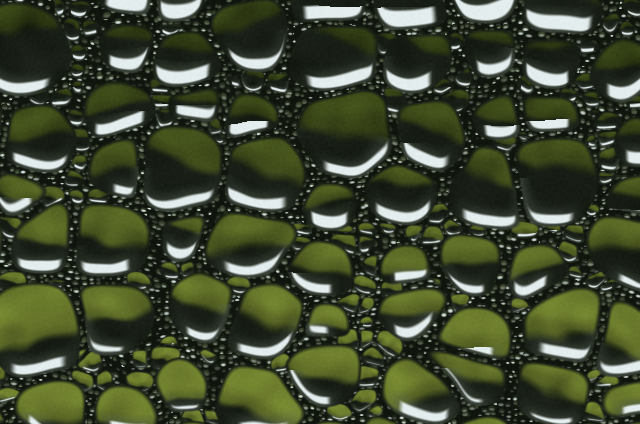
Reproduce this texture procedurally as a WebGL 1 fragment shader.

```glsl
precision highp float;
uniform vec2 u_resolution;

const vec2 LARGE = vec2(5.7, 6.3);
const vec2 MEDIUM = vec2(19.0, 23.0);
const vec2 BEADS = vec2(58.0, 68.0);

vec3 hash3(vec2 c) {
  vec3 k = vec3(dot(c, vec2(127.1, 311.7)), dot(c, vec2(269.5, 183.3)), dot(c, vec2(419.2, 371.9)));
  return fract(sin(k) * 43758.5);
}

float gradientDot(vec2 cell, vec2 f, vec2 corner) {
  return dot(hash3(cell + corner).xy * 2.0 - 1.0, f - corner);
}

float gradientNoise(vec2 p) {
  vec2 i = floor(p), f = fract(p);
  vec2 w = f * f * (3.0 - 2.0 * f);
  float low = mix(gradientDot(i, f, vec2(0.0)), gradientDot(i, f, vec2(1.0, 0.0)), w.x);
  float high = mix(gradientDot(i, f, vec2(0.0, 1.0)), gradientDot(i, f, vec2(1.0)), w.x);
  return mix(low, high, w.y);
}

// Drop centre (xy) and radius (z) of a grid cell
vec3 site(vec2 cell, float seed) {
  vec3 h = hash3(cell + seed);
  return vec3(cell + 0.5 + 0.7 * (h.xy - 0.5), mix(0.36, 0.74, h.z));
}

// Cell whose drop claims the point, weighted by radius
vec2 owner(vec2 q, float seed) {
  vec2 best = floor(q);
  float nearest = 100.0;
  for (int j = -1; j <= 1; j++) {
    for (int i = -1; i <= 1; i++) {
      vec2 cell = floor(q) + vec2(float(i), float(j));
      vec3 s = site(cell, seed);
      float power = dot(q - s.xy, q - s.xy) - s.z * s.z;
      if (power < nearest) {
        nearest = power;
        best = cell;
      }
    }
  }
  return best;
}

// Signed distance to a circle pressed flat by its neighbours, corners rounded
float dropShape(vec2 q, vec2 cell, float seed) {
  vec3 s = site(cell, seed);
  float sum = exp(16.0 * (length(q - s.xy) - 1.1 * s.z));
  for (int j = -2; j <= 2; j++) {
    for (int i = -2; i <= 2; i++) {
      if (i == 0 && j == 0) continue;
      vec3 o = site(cell + vec2(float(i), float(j)), seed);
      vec2 away = o.xy - s.xy;
      float span = length(away);
      float border = 0.5 * (span + (s.z * s.z - o.z * o.z) / span) - 0.045;
      sum += exp(16.0 * (dot(q - s.xy, away) / span - border));
    }
  }
  return log(sum) / 16.0;
}

// Green upper part, dark belly and a white crescent; alpha is coverage
vec4 drop(vec2 p, vec2 scale, float low) {
  float seed = scale.x;
  vec2 q = p * scale;
  vec2 cell = owner(q, seed);
  vec3 s = site(cell, seed);
  vec3 h = hash3(cell + seed + 7.3);
  vec2 local = (q - s.xy) / s.z;
  float soft = 1.3 * scale.y / u_resolution.y;
  float d = dropShape(q, cell, seed);
  float ripple = gradientNoise(q * 2.5 + h.xy * 9.0);

  float tilt = local.y + (h.x - 0.4) * 0.9 * local.x + 0.25 * ripple;
  float edge = mix(0.36, -0.36, low) + 0.3 * (h.y - 0.5);
  float green = smoothstep(edge - 0.1, edge + 0.14, tilt) * smoothstep(0.0, -0.05 - soft, d);
  vec3 olive = mix(vec3(0.20, 0.25, 0.08), vec3(0.41, 0.47, 0.17), smoothstep(0.05, 0.85, low));
  olive *= 0.82 + 0.25 * smoothstep(edge, edge + 0.6, tilt) + 0.25 * ripple;
  vec3 belly = vec3(0.09, 0.115, 0.08) + 0.04 * ripple;

  float height = mix(0.27, 0.16, low) + 0.08 * (h.z - 0.5);
  float below = dropShape(q - vec2(0.0, height), cell, seed);
  float sideways = abs(local.x + 0.3 * (h.y - 0.5));
  float haze = smoothstep(-0.16, 0.1, below) * smoothstep(0.9, 0.3, sideways) * step(local.y, 0.0);
  float reach = mix(0.62, 0.4, low);
  float crescent = smoothstep(0.0, 0.03 + soft, below + 0.04 * ripple)
    * smoothstep(-0.025, -0.045 - soft, d)
    * smoothstep(reach + 0.16, reach, sideways) * step(local.y, 0.0);

  vec3 color = mix(belly, olive, green);
  color = mix(color, vec3(0.33, 0.37, 0.33), 0.55 * haze);
  color = mix(color, vec3(0.89, 0.93, 0.93), crescent);
  return vec4(color, smoothstep(soft, -soft, d));
}

// Tiny beads, each with a dark rim and a bright fleck
vec3 beads(vec2 p) {
  vec2 q = p * BEADS;
  vec2 cell = owner(q, BEADS.x);
  vec3 s = site(cell, BEADS.x);
  vec3 h = hash3(cell + 3.1);
  vec2 local = (q - s.xy) / s.z;
  float body = smoothstep(0.9, 0.4, length(local));
  float fleck = smoothstep(0.6, 0.15, length((local + vec2(0.0, 0.25)) * vec2(0.8, 1.2)));
  vec3 color = mix(vec3(0.06, 0.08, 0.05), vec3(0.23, 0.27, 0.18), body * h.x);
  return mix(color, vec3(0.82, 0.87, 0.85), fleck * (0.15 + 0.85 * h.y * h.y));
}

void main() {
  vec2 p = gl_FragCoord.xy / u_resolution.y;
  float low = 1.0 - p.y;
  vec2 warped = p + 0.022 * vec2(gradientNoise(p * 9.0), gradientNoise(p * 9.0 + 31.7));

  // Medium drops grow only where the large ones leave room
  vec2 centre = site(owner(warped * MEDIUM, MEDIUM.x), MEDIUM.x).xy / MEDIUM * LARGE;
  float room = dropShape(centre, owner(centre, LARGE.x), LARGE.x);
  vec4 medium = drop(warped, MEDIUM, low);
  vec4 large = drop(warped, LARGE, low);

  vec3 color = mix(beads(warped), medium.rgb, medium.a * step(0.05, room));
  color = mix(color, large.rgb, large.a);
  color += 0.025 * gradientNoise(p * 150.0);
  gl_FragColor = vec4(color, 1.0);
}
```
